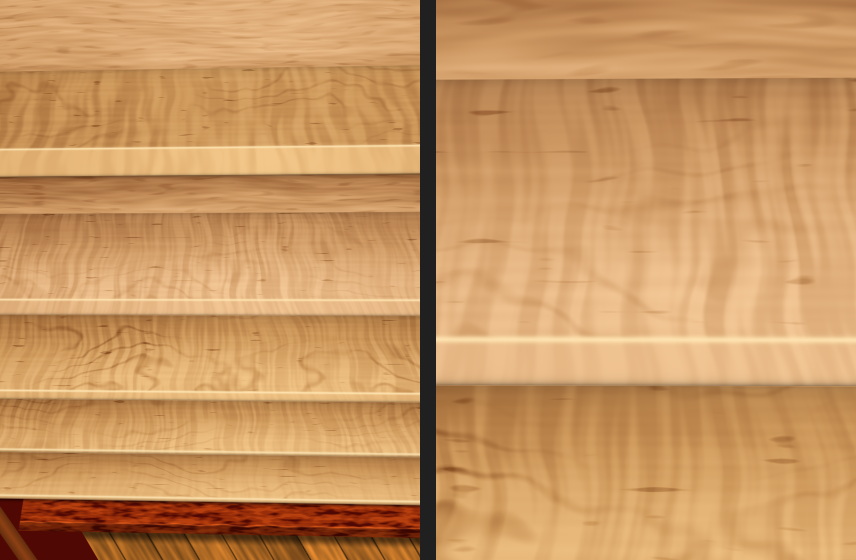
Left: the whole. Right: its middle third, enlarged.
This texture is drawn by a Shadertoy shader. Its source:

```glsl
// Stacked curly-maple boards seen from above, with oak behind, a red plank and a floor below.
// Rows are straightened for perspective, then shaded with a tone ramp; stretched gradient
// noise gives curl stripes, growth-ring contours and oak fibres.

#define BOARDS 5
#define FAN 0.031          // perspective spread of the horizontal edges
#define CURL 0.36          // strength of the maple cross stripes
#define RINGS 0.26         // strength of the growth-ring lines
#define OAK_GRAIN 0.34     // strength of the oak fibres
#define SHADE vec3(0.64, 0.42, 0.24)
#define MID vec3(0.81, 0.60, 0.39)
#define PALE vec3(0.92, 0.74, 0.54)
#define GLINT vec3(1.00, 0.90, 0.70)
#define RED_WOOD vec3(0.50, 0.15, 0.03)
#define DARK vec3(0.31, 0.03, 0.01)
#define FLOOR_WOOD vec3(0.68, 0.41, 0.14)

// Rows measured downward from the top edge: face start, front lip, lower edge.
const float FACE[BOARDS] = float[](0.128, 0.382, 0.562, 0.712, 0.807);
const float LIP[BOARDS] = float[](0.267, 0.535, 0.697, 0.802, 0.884);
const float FOOT[BOARDS] = float[](0.316, 0.562, 0.712, 0.807, 0.890);

vec2 gradient(vec2 cell) {
    vec3 h = fract(cell.xyx * vec3(0.1031, 0.1030, 0.0973));
    h += dot(h, h.yzx + 33.33);
    float angle = 6.2832 * fract((h.x + h.y) * h.z);
    return vec2(cos(angle), sin(angle));
}

float noise(vec2 p) {
    vec2 i = floor(p), f = fract(p);
    vec2 w = f * f * f * (f * (f * 6.0 - 15.0) + 10.0);
    vec2 e = vec2(0.0, 1.0);
    float a = mix(dot(gradient(i), f), dot(gradient(i + e.yx), f - e.yx), w.x);
    float b = mix(dot(gradient(i + e.xy), f - e.xy), dot(gradient(i + e.yy), f - e.yy), w.x);
    return 1.4 * mix(a, b, w.y);
}

// Soft step: 1 where value is past edge.
float past(float edge, float value) {
    float px = 0.8 / iResolution.y;
    return smoothstep(-px, px, value - edge);
}

vec3 maple(float tone) {
    tone = clamp(tone, -0.3, 1.15);
    return tone < 0.5 ? mix(SHADE, MID, tone * 2.0) : mix(MID, PALE, tone * 2.0 - 1.0);
}

float oakFibres(vec2 p) {
    p.y += 0.012 * noise(p * vec2(4.0, 9.0));
    return 0.6 * noise(p * vec2(5.0, 75.0)) + 0.5 * noise(p * vec2(16.0, 190.0))
         - 0.6 * smoothstep(0.25, 0.7, noise(p * vec2(22.0, 160.0) + 40.0));
}

// Cross stripes that spread toward the viewer; depth is the distance below the face start.
float curlStripes(vec2 p, float depth, float seed, float freq) {
    float x = (p.x - 0.375) / (1.0 + 0.9 * depth) + 0.012 * noise(p * vec2(7.0, 16.0) + seed);
    float s = noise(vec2(x * freq, depth * 9.0) + seed) + 0.5 * noise(vec2(x * freq * 1.9, depth * 14.0) - seed);
    return smoothstep(-0.5, 0.5, s) - 0.5;
}

float growthRings(vec2 p, float seed) {
    float h = p.y * 30.0 + 2.4 * noise(p * vec2(4.5, 11.0) + seed) + 0.35 * noise(p * vec2(28.0, 34.0));
    float fade = smoothstep(-0.35, 0.4, noise(p * vec2(5.0, 9.0) - seed));
    return fade * smoothstep(0.17, 0.0, abs(fract(h) - 0.5));
}

vec3 lowerScene(vec2 p, float v) {
    // Floor boards with leaning seams
    float x = p.x - 0.6 * (v - 0.957);
    float lane = x / 0.067, id = floor(lane);
    vec3 col = FLOOR_WOOD * (0.95 + 0.3 * noise(vec2(id * 3.7, 0.5)) + 0.3 * noise(vec2(x * 110.0, v * 16.0)));
    col *= mix(0.5, 1.0, smoothstep(0.0, 0.045, abs(fract(lane + 0.5) - 0.5)));
    col *= mix(0.45, 1.0, smoothstep(0.950, 0.968, v));
    col = mix(DARK, col, past(0.152, x));
    // Figured red plank with a darker front edge
    float figure = noise(p * vec2(20.0, 100.0)) + 0.6 * noise(p * vec2(60.0, 240.0));
    vec3 plank = mix(RED_WOOD * 1.2, DARK, smoothstep(-0.1, 0.8, figure));
    plank += vec3(0.12, 0.07, 0.02) * smoothstep(0.1, 0.6, -figure);
    float ripple = 0.931 + 0.003 * noise(vec2(p.x * 24.0, 2.0));
    plank *= mix(1.0, 0.72, past(ripple, v));
    plank += vec3(0.22, 0.13, 0.05) * exp(-pow((v - ripple) / 0.0015, 2.0));
    float plankMask = past(0.042 - 0.16 * (v - 0.89), p.x) * (1.0 - past(0.947, v));
    col = mix(col, plank, plankMask);
    // Rounded chair leg in the corner
    vec2 a = vec2(-0.02, 0.90), d = vec2(0.085, 0.12), q = vec2(p.x, v) - a;
    float leg = length(q - d * clamp(dot(q, d) / dot(d, d), 0.0, 1.0));
    col = mix(vec3(0.50, 0.23, 0.07) * (1.1 - 24.0 * leg), col, past(0.014, leg));
    return col * mix(0.4, 1.0, smoothstep(0.888, 0.898, v));
}

void mainImage(out vec4 fragColor, in vec2 fragCoord) {
    vec2 uv = fragCoord / iResolution.xy;
    float v = (1.0 - uv.y + 0.5 * FAN * uv.x) / (1.0 + FAN * uv.x);
    vec2 p = vec2(uv.x * 0.75, v);
    float light = 0.24 * exp(-pow((uv.x - 0.62) / 0.42, 2.0)) - 0.12;

    // Oak back board and riser
    float oakTone = v < 0.2 ? 0.70 - 0.2 * smoothstep(0.10, 0.128, v) : mix(0.0, 0.58, (v - 0.316) / 0.066);
    vec3 col = maple(oakTone + light + OAK_GRAIN * oakFibres(p));

    for (int i = 0; i < BOARDS; i++) {
        float seed = float(i) * 17.3 + 5.0, depth = v - FACE[i];
        float s = clamp(depth / (LIP[i] - FACE[i]), 0.0, 1.0);
        float onLip = past(LIP[i], v);
        float figure = i == 4 ? 0.3 : 0.65 + 0.35 * s;
        float stripes = curlStripes(p, depth, seed, i == 0 ? 48.0 : 95.0) * figure;
        stripes *= 0.75 + 0.6 * noise(p * vec2(5.0, 8.0) + seed);
        float rings = growthRings(p, seed) * (i == 2 ? 1.4 : 0.7);
        float tone = i == 0 ? 0.40 : mix(0.16, 0.86, smoothstep(-0.1, 0.95, s));
        tone += CURL * stripes - RINGS * rings + 0.07 * noise(p * vec2(6.0, 180.0));
        tone -= 0.4 * smoothstep(0.55, 0.8, noise(p * vec2(26.0, 170.0) + seed));
        vec3 board = maple(mix(tone, 0.92 + 0.6 * CURL * stripes, onLip) + light);
        if (i != 1) board.b *= 0.92;
        // Bright arris, and contact shadow along the lower edge
        float glint = exp(-pow((v - LIP[i]) / 0.0021, 2.0));
        board = mix(board, GLINT, 0.85 * glint);
        board *= 1.0 - 0.4 * exp(-abs(v - FOOT[i]) / 0.0018);
        board *= 1.0 - 0.14 * exp(-max(depth, 0.0) / 0.006);
        col = mix(col, board, past(FACE[i], v) * (1.0 - past(FOOT[i], v)));
    }
    col *= 1.0 - 0.35 * past(FOOT[0], v) * exp(-abs(v - FOOT[0]) / 0.003);
    col = mix(col, lowerScene(p, v), past(FOOT[BOARDS - 1], v));
    fragColor = vec4(clamp(col, 0.0, 1.0), 1.0);
}
```
